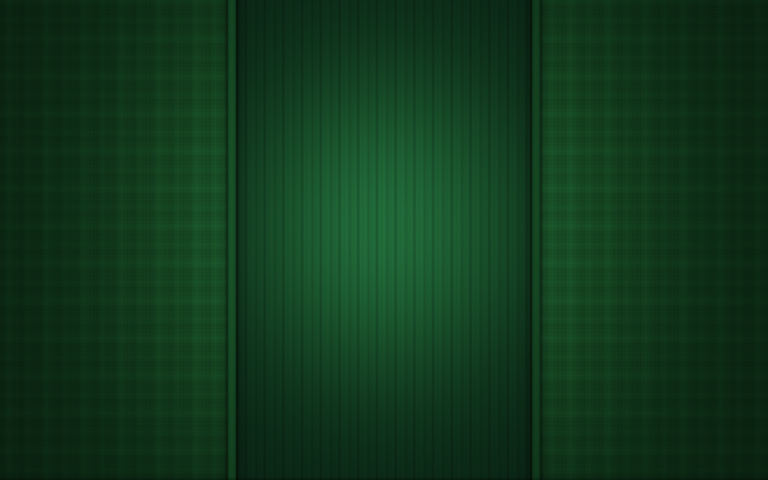
This background is drawn by a Shadertoy shader. Its source:

```glsl
// Dark green plaid cloth behind a glowing pinstriped centre panel with ribbon borders.

// Soft line of half-width w around distance d = 0
float softLine(float d, float w) {
    return exp(-d * d / (w * w));
}

// Woven bands along one axis: wide band, checks and fine thread
float weave(float x) {
    float phase = 6.28318 * x / 0.039;
    return 0.025 * cos(0.5 * phase) + 0.045 * cos(phase) + 0.018 * cos(2.0 * phase + 0.8)
         + 0.022 * cos(5.0 * phase);
}

// Pinstripes: a dark groove, a companion groove and fine ribs per repeat
float pinstripes(float x) {
    float cell = fract(x / 0.039) - 0.5;
    float groove = softLine(cell - 0.12, 0.09);
    float companion = softLine(cell + 0.30, 0.08);
    float ribs = cos(6.28318 * 4.0 * cell);
    return 1.01 - 0.15 * groove - 0.11 * companion + 0.025 * ribs;
}

// Plaid sides, brightest beside the panel
vec3 plaidSides(vec2 p) {
    float away = max(abs(p.x) - 0.327, 0.0);
    float glow = exp(-2.2 * away - 4.0 * away * away - 3.5 * p.y * p.y);
    vec3 cloth = mix(vec3(0.034, 0.128, 0.060), vec3(0.104, 0.335, 0.163), glow);
    cloth *= 0.96 + weave(p.x) + 0.8 * weave(p.y);
    return cloth * (1.0 - 0.25 * exp(-away / 0.007));
}

// Centre panel with a tall elliptical glow
vec3 centrePanel(vec2 p) {
    float glow = exp(-dot(p * p, vec2(10.5, 8.5)));
    vec3 fabric = mix(vec3(0.036, 0.140, 0.074), vec3(0.130, 0.415, 0.222), glow);
    float inset = max(0.308 - abs(p.x), 0.0);
    return fabric * pinstripes(p.x) * (1.0 - 0.28 * exp(-inset / 0.012));
}

// Narrow border strips with a slight roll of light across them
vec3 ribbon(vec2 p) {
    float across = (abs(p.x) - 0.3175) / 0.0095;
    vec3 satin = mix(vec3(0.060, 0.215, 0.105), vec3(0.095, 0.320, 0.157), exp(-4.0 * p.y * p.y));
    return satin * (1.0 - 0.18 * across * across) * (p.x > 0.0 ? 0.88 : 1.0);
}

void mainImage(out vec4 fragColor, in vec2 fragCoord) {
    float pixel = 1.0 / iResolution.y;
    vec2 p = (fragCoord - vec2(0.5 * iResolution.x, 0.53 * iResolution.y)) * pixel;
    float x = abs(p.x);

    // Layers from the panel outward
    vec3 color = mix(centrePanel(p), ribbon(p), smoothstep(-pixel, pixel, x - 0.308));
    color = mix(color, plaidSides(p), smoothstep(-pixel, pixel, x - 0.326));

    // Dark seams on both sides of each ribbon
    color *= 1.0 - 0.34 * softLine(x - 0.306, 0.003);
    color *= 1.0 - 0.30 * softLine(x - 0.327, 0.003);

    // Thin shade along the bottom edge
    color *= 1.0 - 0.4 * exp(-fragCoord.y * pixel / 0.003);
    fragColor = vec4(color, 1.0);
}
```
